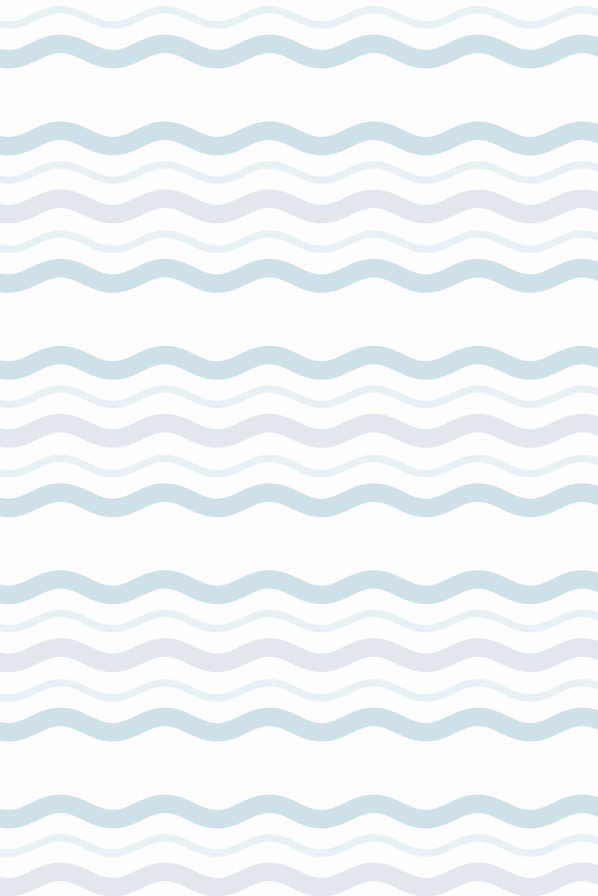
Give the GLSL for this pattern, as a Shadertoy shader.

```glsl
// Pale blue and lilac wavy stripes in groups of five, repeated down a white ground.

const float TAU = 6.2831853;

// All lengths are fractions of the canvas height.
const float WAVELENGTH = 0.1165;
const float AMPLITUDE = 0.0086;
const float CREST_X = 0.0675;
const float GROUP_HEIGHT = 0.2504;
const float GROUP_CENTRE = 0.0184;
const float WIDE = 0.0206;
const float THIN = 0.0082;

const vec3 GROUND = vec3(0.992, 0.992, 0.992);
const vec3 BLUE = vec3(0.810, 0.882, 0.910);
const vec3 LILAC = vec3(0.886, 0.904, 0.932);
const vec3 MIST = vec3(0.905, 0.944, 0.960);

// Signed offset from the nearest multiple of a period.
float repeatCentred(float x, float period) {
    return (fract(x / period + 0.5) - 0.5) * period;
}

// Approximate distance to a sine curve repeated once per group.
float waveDistance(vec2 p, float offset) {
    float phase = TAU * (p.x - CREST_X) / WAVELENGTH;
    float height = AMPLITUDE * cos(phase);
    float slope = -AMPLITUDE * TAU / WAVELENGTH * sin(phase);
    float dy = repeatCentred(p.y - GROUP_CENTRE - offset - height, GROUP_HEIGHT);
    return abs(dy) / sqrt(1.0 + slope * slope);
}

// Lay one smooth-edged stripe over the colour beneath.
vec3 paintWave(vec3 base, vec3 ink, vec2 p, float offset, float width, float pixel) {
    float edge = waveDistance(p, offset) - 0.5 * width;
    return mix(base, ink, clamp(0.5 - edge / pixel, 0.0, 1.0));
}

void mainImage(out vec4 fragColor, in vec2 fragCoord) {
    float pixel = 1.0 / iResolution.y;
    vec2 p = fragCoord * pixel;

    // One group, from its top stripe to its bottom stripe.
    vec3 color = GROUND;
    color = paintWave(color, BLUE, p, 0.0759, WIDE, pixel);
    color = paintWave(color, MIST, p, 0.0380, THIN, pixel);
    color = paintWave(color, LILAC, p, 0.0, WIDE, pixel);
    color = paintWave(color, MIST, p, -0.0393, THIN, pixel);
    color = paintWave(color, BLUE, p, -0.0775, WIDE, pixel);

    fragColor = vec4(color, 1.0);
}
```
